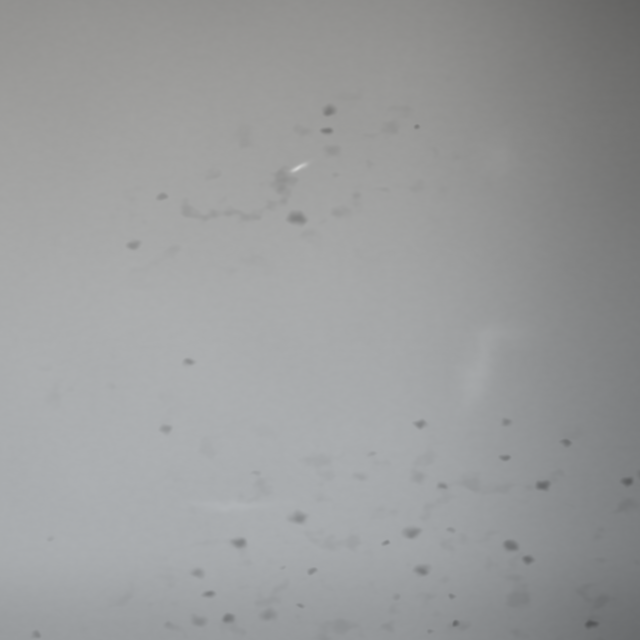
Write a WebGL 1 fragment shader that draws this texture.

```glsl
precision highp float;

uniform vec2 u_resolution;

// Wall tone and lighting
const float BASE_TONE = 0.683;
const vec2 LIGHT_CENTER = vec2(0.20, 0.32);
const vec2 LIGHT_FALLOFF = vec2(0.12, 0.24);
const float RIGHT_SHADE = 0.115;
const float BOTTOM_SHADE = 0.05;
const vec3 WARM_TINT = vec3(1.003, 1.0, 0.988);
const vec3 COOL_TINT = vec3(0.982, 1.0, 1.014);

// Surface mottling
const float BLOTCH_SCALE = 5.0;
const float BLOTCH_DEPTH = 0.014;
const vec2 GRAIN_SCALE = vec2(65.0, 95.0);
const float GRAIN_DEPTH = 0.012;

// Dark marks
const float SPOT_CELLS = 22.0;
const float SPOT_DEPTH = 0.14;
const float SPOT_RARE = 0.012;
const float SPOT_LOW = 0.34;
const float SPOT_BAND = 0.18;
const float SMUDGE_SCALE = 21.0;
const float SMUDGE_DEPTH = 0.075;

// Pale marks
const float SMEAR_LIFT = 0.035;
const float STREAK_LIFT = 0.028;
const float FLECK_LIFT = 0.2;

vec2 hash2(vec2 p) {
  vec3 q = fract(p.xyx * vec3(0.1031, 0.1030, 0.0973));
  q += dot(q, q.yzx + 33.33);
  return fract((q.xx + q.yz) * q.zy);
}

float cornerSlope(vec2 cell, vec2 offset) {
  float angle = 6.2832 * hash2(cell + 57.0).x;
  return dot(vec2(cos(angle), sin(angle)), offset);
}

float gradientNoise(vec2 p) {
  vec2 i = floor(p);
  vec2 f = fract(p);
  vec2 u = f * f * f * (f * (f * 6.0 - 15.0) + 10.0);
  vec2 e = vec2(1.0, 0.0);
  float low = mix(cornerSlope(i, f), cornerSlope(i + e, f - e), u.x);
  float high = mix(cornerSlope(i + e.yx, f - e.yx), cornerSlope(i + 1.0, f - 1.0), u.x);
  return mix(low, high, u.y);
}

float fbm(vec2 p) {
  float sum = 0.0;
  float gain = 0.6;
  for (int i = 0; i < 3; i++) {
    sum += gain * gradientNoise(p);
    p = p * 2.03 + 17.3;
    gain *= 0.5;
  }
  return sum;
}

// Soft elliptical patch tilted by an angle
float patchAt(vec2 p, vec2 center, vec2 size, float angle) {
  float c = cos(angle);
  float s = sin(angle);
  vec2 d = p - center;
  d = vec2(c * d.x + s * d.y, c * d.y - s * d.x) / size;
  return exp(-dot(d, d));
}

float lowRegion(vec2 p) {
  return (1.0 - smoothstep(0.24, 0.38, p.y)) * smoothstep(0.18, 0.36, p.x);
}

float bandRegion(vec2 p) {
  return patchAt(p, vec2(0.46, 0.71), vec2(0.25, 0.085), 0.3);
}

float spots(vec2 p) {
  vec2 warped = p + 0.006 * vec2(gradientNoise(p * 60.0), gradientNoise(p * 60.0 + 31.0));
  vec2 home = floor(p * SPOT_CELLS);
  float dark = 0.0;
  for (int y = -1; y <= 1; y++) {
    for (int x = -1; x <= 1; x++) {
      vec2 cell = home + vec2(float(x), float(y));
      vec2 center = (cell + 0.15 + 0.7 * hash2(cell + 5.0)) / SPOT_CELLS;
      vec2 pick = hash2(cell + 91.0);
      vec2 form = hash2(cell + 143.0);
      float chance = SPOT_RARE + SPOT_LOW * lowRegion(center) + SPOT_BAND * bandRegion(center);
      float radius = mix(0.007, 0.018, form.x * form.x);
      float dist = length((warped - center) * vec2(0.85, 1.15));
      float body = 1.0 - smoothstep(0.1 * radius, radius, dist);
      dark = max(dark, body * step(pick.x, chance) * mix(0.25, 1.0, form.y));
    }
  }
  return dark;
}

void main() {
  vec2 p = gl_FragCoord.xy / u_resolution;

  // Broad lighting
  vec2 d = p - LIGHT_CENTER;
  float tone = BASE_TONE - dot(LIGHT_FALLOFF, d * d);
  tone -= RIGHT_SHADE * smoothstep(0.6, 1.05, p.x);
  tone -= BOTTOM_SHADE * (1.0 - smoothstep(0.0, 0.16, p.y));

  // Blotches and fine grain
  tone += BLOTCH_DEPTH * fbm(p * BLOTCH_SCALE);
  tone += GRAIN_DEPTH * fbm(p * GRAIN_SCALE);

  // Spots and blurred smudges
  float stain = smoothstep(0.1, 0.42, fbm(p * SMUDGE_SCALE * vec2(0.8, 1.1) + 8.0));
  float reach = bandRegion(p) + 0.45 * lowRegion(p);
  reach += 0.6 * patchAt(p, vec2(0.15, 0.39), vec2(0.09, 0.04), -0.3);
  reach += 0.5 * patchAt(p, vec2(0.22, 0.04), vec2(0.08, 0.04), 0.0);
  tone -= SMUDGE_DEPTH * stain * min(reach, 1.0);
  tone -= SPOT_DEPTH * spots(p);

  // Pale smears and one bright fleck
  vec2 ragged = p + 0.018 * vec2(fbm(p * 18.0), fbm(p * 18.0 + 40.0));
  tone += SMEAR_LIFT * patchAt(ragged, vec2(0.745, 0.42), vec2(0.065, 0.02), 1.25);
  tone += 0.6 * SMEAR_LIFT * patchAt(ragged, vec2(0.785, 0.475), vec2(0.045, 0.018), 0.1);
  tone += 0.6 * SMEAR_LIFT * patchAt(ragged, vec2(0.78, 0.755), vec2(0.025, 0.03), 0.0);
  tone += STREAK_LIFT * patchAt(ragged, vec2(0.36, 0.21), vec2(0.06, 0.008), 0.05);
  tone += FLECK_LIFT * patchAt(ragged, vec2(0.466, 0.739), vec2(0.011, 0.005), 0.15);

  vec3 tint = mix(COOL_TINT, WARM_TINT, smoothstep(0.15, 1.0, p.y));
  gl_FragColor = vec4(tone * tint, 1.0);
}
```
